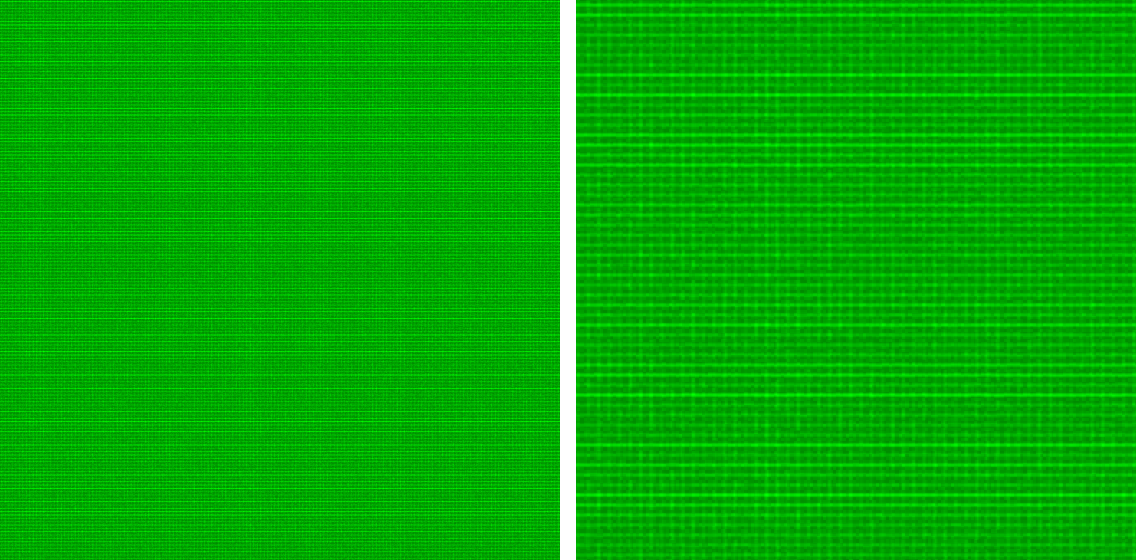
Left: the whole. Right: its middle third, enlarged.
Reproduce this pattern procedurally as a three.js fragment shader.

```glsl
// Fine green cloth: crisp horizontal threads crossed by faint, broken vertical ones.
// Each thread is a soft-edged stripe in a whole number of cells, and the sine hash
// gives every thread its own strength and every grain cell its own speckle.

#define ROWS 168.0        // horizontal threads up the canvas
#define COLUMNS 160.0     // vertical threads across the canvas
#define GRAIN 512.0       // speckle cells along each side
#define THREAD_WIDTH 0.34 // share of a cell that a thread covers
#define SOFTNESS 0.13     // edge blur, as a share of a cell
#define GROUND 0.585      // green of the cloth between threads
#define SPECKLE 0.085     // range of the grain
#define ROW_WEAK 0.13     // lift of the faintest horizontal thread
#define ROW_STRONG 0.28   // lift of the brightest horizontal thread
#define COLUMN_LIFT 0.13  // lift of an unbroken vertical thread

varying vec2 vUv;

float hash(vec2 p) {
  return fract(sin(dot(p, vec2(127.1, 311.7))) * 43758.5453);
}

// Coverage of a thread centred in its unit cell
float thread(float x) {
  float d = abs(fract(x) - 0.5) - 0.5 * THREAD_WIDTH;
  return 1.0 - smoothstep(-SOFTNESS, SOFTNESS, d);
}

void main() {
  vec2 uv = fract(vUv);
  vec2 cells = uv * vec2(COLUMNS, ROWS);
  vec2 id = floor(cells);
  vec2 grainId = floor(uv * GRAIN);

  // Speckled ground
  float grain = hash(grainId);
  float green = GROUND + SPECKLE * (grain - 0.5);

  // Vertical threads, broken into dashes at each crossing cell
  float dash = mix(0.25, 1.0, hash(id + 31.0));
  float columnStrength = mix(0.6, 1.0, hash(vec2(id.x, 7.0)));
  green += COLUMN_LIFT * columnStrength * dash * thread(cells.x);

  // Horizontal threads: strong ones run solid, weak ones look dotted
  float strength = hash(vec2(3.0, id.y));
  strength *= strength;
  float dots = mix(0.65 + 0.5 * hash(grainId + 57.0), 1.0, strength);
  green += mix(ROW_WEAK, ROW_STRONG, strength) * dots * thread(cells.y);

  gl_FragColor = vec4(0.0, clamp(green, 0.0, 1.0), 0.0, 1.0);
}
```
